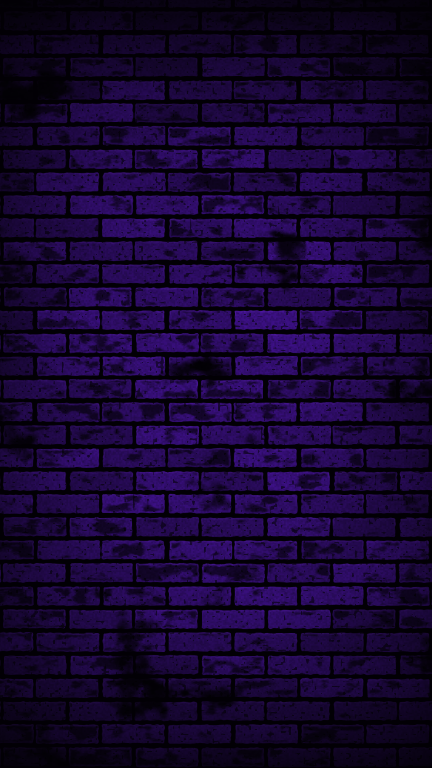
Write a Shadertoy shader that draws this texture.

```glsl
const vec2 PITCH = vec2(0.0859, 0.02995);   // brick spacing, in canvas heights
const vec2 ORIGIN = vec2(0.0026, 0.0124);   // first joint, from the top left
const vec2 MORTAR = vec2(0.0047, 0.0057);   // joint widths
const vec3 MORTAR_COLOR = vec3(0.008, 0.0, 0.018);
const vec3 BRICK_COLOR = vec3(0.225, 0.060, 0.500);
const vec3 RIM_COLOR = vec3(0.090, 0.040, 0.150);

float hash(vec2 p) {
    vec3 q = fract(p.xyx * vec3(0.1031, 0.1030, 0.0973));
    q += dot(q, q.yzx + 33.33);
    return fract((q.x + q.y) * q.z);
}

float noise(vec2 p) {
    vec2 cell = floor(p);
    vec2 f = fract(p);
    f = f * f * (3.0 - 2.0 * f);
    float low = mix(hash(cell), hash(cell + vec2(1, 0)), f.x);
    float high = mix(hash(cell + vec2(0, 1)), hash(cell + vec2(1, 1)), f.x);
    return mix(low, high, f.y);
}

float fbm(vec2 p) {
    float sum = 0.0;
    float weight = 0.5;
    for (int i = 0; i < 4; i++) {
        sum += weight * noise(p);
        p = p * 2.03 + 17.7;
        weight *= 0.5;
    }
    return sum / 0.9375;
}

float roundedBox(vec2 p, vec2 halfSize, float radius) {
    vec2 q = abs(p) - halfSize + radius;
    return length(max(q, 0.0)) + min(max(q.x, q.y), 0.0) - radius;
}

// Brick index in xy, position relative to the brick centre in zw
vec4 brickCell(vec2 p, vec2 pitch) {
    vec2 grid = (p - ORIGIN) / pitch;
    float row = floor(grid.y);
    grid.x -= 0.5 * mod(row, 2.0);
    vec2 id = floor(grid);
    return vec4(id, (grid - id - 0.5) * pitch);
}

// Multiplier for stains, pits and grain on one brick
float wear(vec2 p, vec2 id, float edgeDist) {
    float amount = hash(id + 71.0);
    float stain = fbm(p * vec2(48.0, 85.0) + id * 3.7);
    stain = smoothstep(0.66 - 0.28 * amount, 0.88 - 0.28 * amount, stain);
    stain *= smoothstep(0.0, 0.004, -edgeDist);
    float pits = smoothstep(0.76, 0.90, noise(p * vec2(270.0, 320.0)));
    float grain = mix(0.84, 1.10, noise(p * 480.0));
    return grain * (1.0 - 0.62 * stain) * (1.0 - 0.55 * pits);
}

// Broad soot patches crossing several bricks
float soot(vec2 p) {
    float patches = fbm(p * vec2(10.0, 15.0) + 5.3);
    float detail = fbm(p * 70.0);
    return smoothstep(0.66, 0.84, patches + 0.22 * (detail - 0.5));
}

float vignette(vec2 p, float aspect) {
    vec2 v = abs((p - vec2(0.5 * aspect, 0.51)) / vec2(0.5 * aspect, 0.5));
    return (1.0 - 0.48 * pow(v.x, 2.6)) * (1.0 - 0.82 * pow(min(v.y, 1.0), 3.2));
}

void mainImage(out vec4 fragColor, in vec2 fragCoord) {
    float pixel = 1.0 / iResolution.y;
    float aspect = iResolution.x * pixel;
    vec2 p = fragCoord * pixel;
    p.y = 1.0 - p.y;

    // Brick outline, slightly shifted and chipped
    vec4 cell = brickCell(p, PITCH);
    vec2 id = cell.xy;
    vec2 jitter = vec2(hash(id + 13.0), hash(id + 29.0)) - 0.5;
    vec2 local = cell.zw - jitter * vec2(0.0022, 0.0010);
    float dist = roundedBox(local, 0.5 * (PITCH - MORTAR), 0.0022);
    dist += 0.0016 * (noise(p * 230.0) - 0.5);
    float soft = max(0.7 * pixel, 0.0009);
    float mask = 1.0 - smoothstep(-soft, soft, dist);

    // Face colour, with a pale worn rim along the upper edge
    float tone = mix(0.68, 1.02, hash(id + 47.0));
    vec3 face = BRICK_COLOR * tone * wear(p, id, dist);
    float rim = smoothstep(-0.0035, -0.0008, dist) * smoothstep(0.004, -0.008, local.y);
    face += RIM_COLOR * rim * noise(p * 150.0) * 0.8;

    // Soot and falling light
    float light = vignette(p, aspect) * (1.0 - 0.85 * soot(p));
    vec3 color = mix(MORTAR_COLOR, max(face * light, MORTAR_COLOR), mask);
    fragColor = vec4(color, 1.0);
}
```
